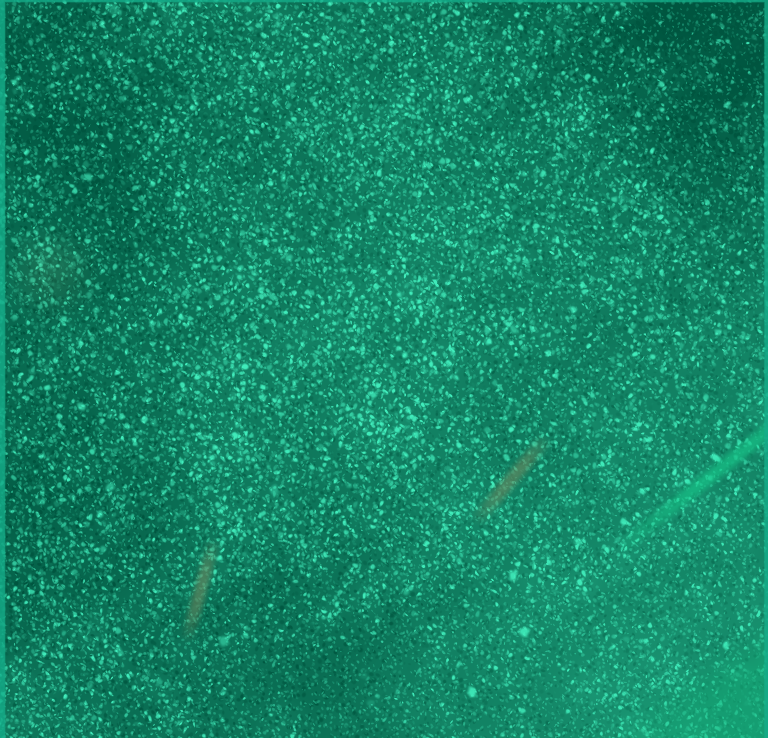
Reproduce this texture procedurally as a WebGL 2 fragment shader.

```glsl
#version 300 es
precision highp float;
// Dusty emerald pane: irregular soft specks of several sizes, scattered by
// cellular noise, over a grainy green ground clouded by layered sines.
// Faint smears, a slanted light beam and bright rims lie on top.
uniform vec2 u_resolution;
out vec4 fragColor;

const vec3 DEEP_GREEN = vec3(0.02, 0.385, 0.29);
const vec3 MINT = vec3(0.25, 0.92, 0.73);
const vec3 LIGHT_GREEN = vec3(0.08, 0.68, 0.47);
const vec3 RUST = vec3(0.42, 0.54, 0.38);

vec3 hash3(vec2 cell, float seed) {
    vec3 q = fract(vec3(cell.xyx) * vec3(0.1031, 0.1030, 0.0973) + seed * 0.137);
    q += dot(q, q.yxz + 33.33);
    return fract((q.xxy + q.yzz) * q.zyx);
}

// Slow cloudiness, about -1 to 1
float clouds(vec2 p) {
    float a = sin(p.x * 7.0 + 1.6 * sin(p.y * 5.0 + 1.0));
    float b = sin(p.y * 9.0 + 1.8 * sin(p.x * 6.0 + 2.0));
    float c = sin(p.x * 23.0 - p.y * 15.0 + 2.0 * sin(p.y * 17.0));
    return 0.35 * a + 0.35 * b + 0.3 * c;
}

// Small bends that make round shapes irregular
vec2 crumple(vec2 p) {
    vec2 bend = sin(p.yx * 430.0 + 2.0 * sin(p * 190.0));
    return p + 0.0007 * bend;
}

// Scattered, randomly turned ellipses; size is in cell widths
float specks(vec2 p, float cells, float density, float size, float pixel, float seed) {
    vec2 g = p * cells;
    vec2 home = floor(g);
    float brightest = 0.0;
    for (int y = -1; y <= 1; y++) {
        for (int x = -1; x <= 1; x++) {
            vec2 cell = home + vec2(x, y);
            vec3 place = hash3(cell, seed);
            vec3 look = hash3(cell + 57.0, seed + 3.0);
            float angle = 0.3 + (look.x - 0.5) * 2.4;
            float c = cos(angle), s = sin(angle);
            vec2 d = mat2(c, -s, s, c) * (g - cell - place.xy);
            d.x *= 1.0 + 0.8 * fract(look.x * 7.3);
            float radius = size * mix(0.55, 1.0, look.y);
            float soft = max(0.55 * radius, 0.6 * pixel * cells);
            float shape = 1.0 - smoothstep(radius - soft, radius + soft, length(d));
            float present = 1.0 - smoothstep(density - 0.05, density + 0.05, place.z);
            brightest = max(brightest, shape * present * mix(0.25, 1.0, look.z));
        }
    }
    return brightest;
}

// Soft tapered stroke from a to b
float smear(vec2 p, vec2 a, vec2 b, float width) {
    vec2 axis = b - a;
    float along = dot(p - a, axis) / dot(axis, axis);
    float across = length(p - a - axis * clamp(along, 0.0, 1.0));
    float taper = smoothstep(-0.2, 0.4, along) * (1.0 - smoothstep(0.65, 1.2, along));
    return taper * (1.0 - smoothstep(0.1 * width, width, across));
}

float glow(vec2 p, vec2 center, float radius) {
    return 1.0 - smoothstep(0.0, radius, distance(p, center));
}

float rim(float distanceIn, float width, float pixel) {
    return 1.0 - smoothstep(width - pixel, width + pixel, distanceIn);
}

void main() {
    float pixel = 1.0 / u_resolution.y;
    vec2 p = gl_FragCoord.xy * pixel;
    float right = u_resolution.x * pixel;
    vec2 q = crumple(p);

    // Ground tone and how thickly the dust lies
    float cloud = clouds(p);
    float clump = specks(p, 17.0, 0.6, 0.6, pixel, 23.0);
    float upper = smoothstep(0.08, 0.42, p.y);
    float corner = glow(p, vec2(right, 1.0), 0.5);
    float leftDark = glow(p, vec2(0.0, 0.28), 0.34) + glow(p, vec2(0.08, 0.84), 0.34);
    float lowerRight = smoothstep(0.1, 0.8, p.x - p.y);
    float middle = glow(p, vec2(0.62, 0.56), 0.52);
    float density = 0.27 + 0.22 * cloud + 0.30 * clump + 0.08 * upper + 0.14 * middle;
    density -= 0.20 * lowerRight + 0.18 * corner;
    float tone = 0.09 + 0.07 * cloud + 0.06 * clump + 0.17 * lowerRight + 0.15 * middle;
    tone -= 0.16 * corner + 0.13 * leftDark;

    // Fine grain, pits and bright dust
    tone += 0.40 * specks(q, 175.0, 0.65, 0.42, pixel, 1.0);
    tone -= 0.17 * specks(p, 125.0, 0.55, 0.42, pixel, 2.0);
    float dust = specks(q, 90.0, density, mix(0.30, 0.38, upper), pixel, 5.0);
    dust = max(dust, 0.85 * specks(q + 0.37, 122.0, density + 0.05, 0.36, pixel, 7.0));
    dust = max(dust, specks(q, 42.0, 0.35 * density, 0.2, pixel, 11.0));
    dust = max(dust, specks(q, 15.0, 0.08, 0.11, pixel, 17.0));
    tone += 0.82 * dust;
    vec3 color = mix(DEEP_GREEN, MINT, clamp(tone, -0.1, 1.0));

    // Light wash in the lower right and the slanted beam
    float slope = p.y - 0.62 * (p.x - 0.80);
    float wash = (1.0 - smoothstep(-0.06, 0.03, slope)) * smoothstep(0.7, 1.0, p.x);
    color = mix(color, LIGHT_GREEN, 0.5 * wash + 0.06 * lowerRight);
    float beam = smear(p, vec2(0.85, 0.265), vec2(1.10, 0.463), 0.017);
    color = mix(color, LIGHT_GREEN * 1.15, 0.65 * beam);

    // Rusty smears
    float rust = smear(p, vec2(0.255, 0.14), vec2(0.288, 0.26), 0.015);
    rust = max(rust, smear(p, vec2(0.65, 0.30), vec2(0.735, 0.40), 0.016));
    color = mix(color, RUST, 0.6 * rust + 0.16 * glow(p, vec2(0.07, 0.63), 0.08));

    // Bright rims
    float edge = max(rim(p.x, 0.007, pixel), rim(right - p.x, 0.005, pixel));
    edge = max(edge, rim(1.0 - p.y, 0.003, pixel));
    color = mix(color, vec3(0.08, 0.68, 0.54), 0.8 * edge);
    fragColor = vec4(color, 1.0);
}
```
